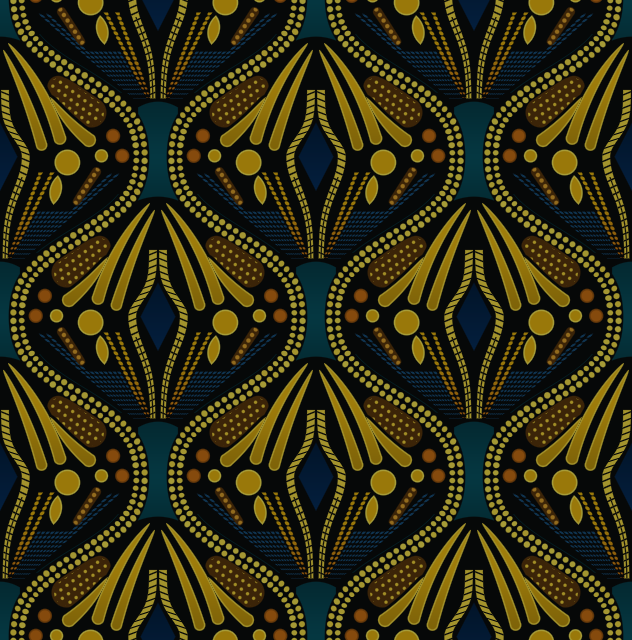
Give the GLSL for this pattern, as a WebGL 1 fragment shader.

```glsl
precision highp float;
// Half-drop ogee tile: beaded wave borders around mirrored fans of petals, discs and dotted ribs.
uniform vec2 u_resolution;

const float PI = 3.14159265;
const vec2 CELL = vec2(3.8, 3.84);
const vec2 HALF_CELL = CELL * 0.5;
const float REPEATS = 2.0;
const float BEADS = 56.0;

const vec3 INK = vec3(0.025, 0.03, 0.03);
const vec3 GOLD = vec3(0.60, 0.47, 0.04);
const vec3 PALE = vec3(0.65, 0.61, 0.22);
const vec3 BROWN = vec3(0.23, 0.14, 0.03);
const vec3 ORANGE = vec3(0.52, 0.29, 0.05);
const vec3 TEAL = vec3(0.02, 0.22, 0.26);
const vec3 BLUE = vec3(0.06, 0.20, 0.31);
const vec3 NAVY = vec3(0.01, 0.10, 0.20);

float hash(float n) { return fract(sin(n * 12.99) * 437.58); }
vec2 fold(vec2 p) { return mod(p + HALF_CELL, CELL) - HALF_CELL; }
float cellCenter(float v, float size) { return (fract(v / size) - 0.5) * size; }

vec3 paint(vec3 base, vec3 ink, float d, float px) {
  return mix(base, ink, clamp(0.5 - d / px, 0.0, 1.0));
}

// Fill with a lighter rim
vec3 enamel(vec3 base, vec3 fill, vec3 rim, float d, float px) {
  return paint(paint(base, rim, d, px), fill, d + 0.018, px);
}

// Half width of the ogee and its slope at height y
float ogee(float y) {
  float c = cos(PI * y / HALF_CELL.y);
  return 0.95 + 0.74 * c * (1.3 - 0.3 * c * c);
}
float ogeeSlope(float y) {
  float a = PI * y / HALF_CELL.y, c = cos(a);
  return -0.74 * PI / HALF_CELL.y * sin(a) * (1.3 - 0.9 * c * c);
}

// Bowed drop growing from r0 at a to r1 at b
float drop(vec2 p, vec2 a, vec2 b, float r0, float r1, float bow) {
  vec2 axis = normalize(b - a), q = p - a;
  float len = length(b - a), along = dot(q, axis);
  float h = clamp(along / len, 0.0, 1.0);
  float across = dot(q, vec2(-axis.y, axis.x)) - bow * 4.0 * h * (1.0 - h);
  return length(vec2(along - h * len, across)) - mix(r0, r1, sqrt(h));
}

float dots(vec2 p, float size, float r) {
  p.x += 0.5 * size * mod(floor(p.y / size), 2.0);
  return length(vec2(cellCenter(p.x, size), cellCenter(p.y, size))) - r;
}

// Border: one bead row on this side of the wave, a faint line, and the teal necks
vec3 border(vec3 col, vec2 p, float px) {
  float g = ogeeSlope(p.y), h = p.x - ogee(p.y);
  float inside = -h / sqrt(1.0 + g * g);
  float foot = p.y + h * g / (1.0 + g * g);
  float arc = (1.45 * foot - 0.131 * sin(2.0 * PI * foot / HALF_CELL.y)) / 2.784;
  float n = arc * BEADS * 0.5;
  float neck = max(0.105 - inside, p.x - 0.24);
  float crown = 1.44 - 0.8 * p.x * p.x;
  neck = max(neck, min(p.y + 1.26 + 1.2 * p.x * p.x, crown - p.y));
  col = paint(col, TEAL * (0.85 + 0.15 * cos(p.y * 3.0)), neck, px);
  float hair = max(abs(inside - 0.125) - 0.004, abs(p.y + 0.8) - 0.35);
  col = paint(col, TEAL * 0.6, hair, px);
  vec2 bead = vec2((fract(n) - 0.5) * 0.0994, inside - 0.05);
  float size = 0.034 + 0.006 * hash(floor(n));
  return paint(col, mix(PALE, GOLD, 0.25 * hash(floor(n) + 70.0)), length(bead) - size, px);
}

// Dotted ribs that spread from the foot of the motif
vec3 ribs(vec3 col, vec2 p, float px) {
  float t = p.y + 1.25, w = 0.25 + 1.08 * max(t, 0.0), a = p.x / w;
  float warm = length(vec2(cellCenter(a, 0.1) * w, cellCenter(t, 0.06))) - min(0.025, 0.036 * w);
  warm = max(warm, max(abs(a - 0.4) - 0.1, abs(p.y + 0.7) - 0.51) * 1.0);
  col = paint(col, mix(ORANGE, GOLD, clamp(t * 1.4, 0.0, 1.0)), warm, px);
  float cool = length(vec2(cellCenter(a, 0.0625) * w, cellCenter(t, 0.055))) - min(0.021, 0.022 * w);
  float limit = mix(-0.66, -0.2, step(0.93, a));
  cool = max(cool, max(abs(a - 0.78) - 0.28, max(p.y - limit, -1.22 - p.y)));
  return paint(col, BLUE, cool, px);
}

// Diamond and the tiled band that wraps it
vec3 heart(vec3 col, vec2 p, float px) {
  float diamond = (p.x / 0.21 + abs(p.y) / 0.41 - 1.0) * 0.18;
  col = paint(col, NAVY * (1.0 - 0.5 * p.y), diamond, px);
  float k = p.y / (p.y > 0.0 ? 0.30 : 0.55);
  float off = p.x - 0.06 - 0.25 * exp(-k * k);
  float band = abs(off) - mix(0.03, 0.047, smoothstep(-1.2, -0.2, p.y));
  band = max(band, abs(p.y + 0.21) - 1.01);
  band = max(band, 0.009 - abs(cellCenter(p.y + off * 0.4, 0.08)));
  band = max(band, (p.y < -0.25 ? 0.007 : -1.0) - abs(off));
  return paint(col, mix(GOLD, PALE, 0.75), band, px);
}

// Dotted panel, petals, discs and leaf
vec3 ornaments(vec3 col, vec2 p, float px) {
  vec2 turned = vec2(0.8 * p.x - 0.6 * p.y, 0.6 * p.x + 0.8 * p.y);
  float panel = drop(p, vec2(0.70, 0.84), vec2(1.10, 0.53), 0.13, 0.18, 0.0);
  col = paint(col, BROWN, panel, px);
  col = paint(col, mix(GOLD, PALE, 0.6), max(dots(turned, 0.092, 0.02), panel + 0.03), px);
  float tear = drop(p, vec2(0.60, 0.72), vec2(1.07, 0.20), -0.01, 0.085, -0.03);
  float outer = drop(p, vec2(0.10, 1.36), vec2(0.72, 0.22), 0.0, 0.078, 0.07);
  float inner = drop(p, vec2(0.04, 1.28), vec2(0.50, 0.14), 0.0, 0.07, 0.03);
  float petals = min(tear, min(outer, inner));
  col = paint(col, INK, petals - 0.035, px);
  vec3 shaded = GOLD * (0.82 + 0.22 * smoothstep(0.0, 1.0, p.y));
  col = enamel(col, shaded, mix(GOLD, PALE, 0.7), petals, px);
  float discs = min(length(p - vec2(0.81, -0.07)) - 0.155, length(p - vec2(1.22, 0.01)) - 0.08);
  vec2 leaf = p - vec2(0.67, -0.40);
  leaf.x -= 0.15 * leaf.y;
  discs = min(discs, length(vec2(abs(leaf.x) + 0.17, leaf.y)) - 0.245);
  col = enamel(col, GOLD, PALE, discs, px);
  float embers = min(length(p - vec2(1.36, 0.25)), length(p - vec2(1.47, 0.01))) - 0.085;
  col = enamel(col, ORANGE, ORANGE * 0.75, embers, px);
  float strip = drop(p, vec2(0.92, -0.54), vec2(1.16, -0.18), 0.045, 0.055, 0.0);
  col = paint(col, BROWN, strip, px);
  vec2 studs = vec2(0.83 * p.x - 0.55 * p.y - 1.06, 0.55 * p.x + 0.83 * p.y);
  float stud = length(vec2(studs.x, cellCenter(studs.y, 0.08))) - 0.026;
  return paint(col, mix(ORANGE, PALE, 0.4), max(stud, strip + 0.01), px);
}

void main() {
  vec2 uv = gl_FragCoord.xy / u_resolution;
  float px = REPEATS * CELL.y / u_resolution.y * 1.2;
  vec2 origin = uv * REPEATS * CELL - vec2(1.9, 3.88);
  // The wave splits the plane into two interlocking sets of motifs
  vec2 p = fold(origin);
  if (abs(p.x) > ogee(p.y)) p = fold(origin + HALF_CELL);
  p.x = abs(p.x);
  vec3 col = ribs(INK, p, px);
  col = heart(col, p, px);
  col = ornaments(col, p, px);
  gl_FragColor = vec4(border(col, p, px), 1.0);
}
```
